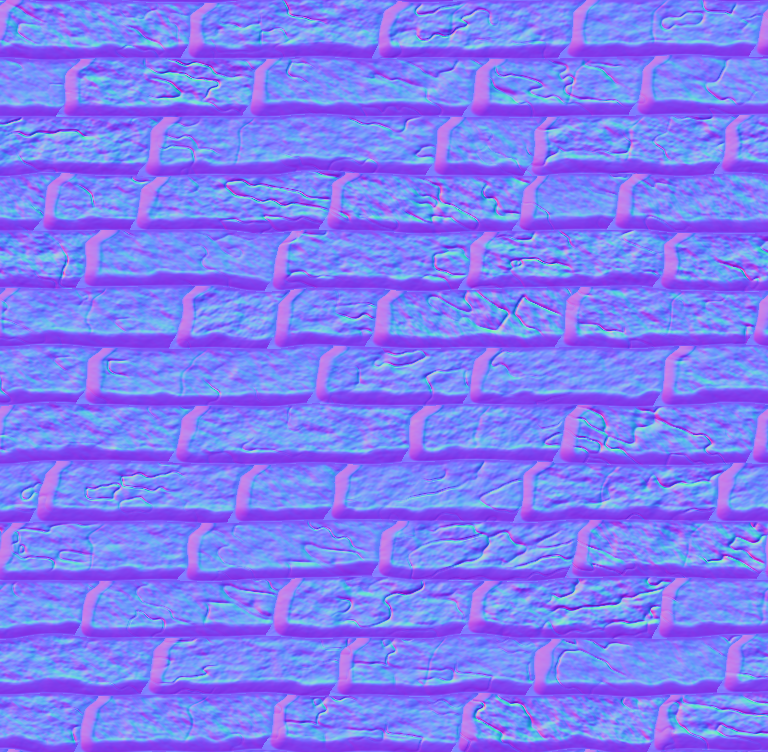
Reproduce this texture map procedurally as a Shadertoy shader.

```glsl
const float WIDTH = 13.26; // canvas width, in brick courses
const float COURSES = 13.0;

// Per course: phase of the joints, index of a slid joint, its slide in brick lengths.
// A negative slide also adds a second joint that cuts off a half brick.
const vec3 BOND[13] = vec3[13](
    vec3(0.00, 0, 0), vec3(0.35, 2, 0.14), vec3(0.79, 1, 0.50), vec3(0.75, 3, -0.50),
    vec3(0.47, 0, 0), vec3(0.98, 0, -0.01), vec3(0.47, 1, 0.22), vec3(0.96, 1, 0.19),
    vec3(0.75, 0, -0.50), vec3(0.01, 0, 0), vec3(0.47, 0, 0), vec3(0.81, 0, 0),
    vec3(0.44, 0, 0));

float hash(vec2 p) {
    vec3 q = fract(p.xyx * 0.1031);
    q += dot(q, q.yzx + 33.33);
    return fract((q.x + q.y) * q.z);
}

float noise(vec2 p) {
    vec2 i = floor(p), f = fract(p);
    f = f * f * f * (f * (f * 6.0 - 15.0) + 10.0);
    return mix(mix(hash(i), hash(i + vec2(1, 0)), f.x),
               mix(hash(i + vec2(0, 1)), hash(i + vec2(1, 1)), f.x), f.y);
}

// Height of the chipped and streaked stone surface
float stoneHeight(vec2 p) {
    float height = 0.0, amplitude = 0.05;
    vec2 q = p * vec2(3.0, 5.5);
    for (int i = 0; i < 4; i++) {
        height += amplitude * noise(q);
        q = mat2(0.96, 0.28, -0.28, 0.96) * q * 1.75 + 17.3;
        amplitude *= 0.6;
    }
    float vein = noise(p * vec2(1.6, 4.5) + 0.5 * noise(p * 5.0));
    float patches = smoothstep(0.35, 0.7, noise(p * 0.9 + 40.0));
    return height - 0.06 * patches * pow(1.0 - abs(2.0 * vein - 1.0), 8.0);
}

vec2 stoneSlope(vec2 p) {
    float e = 0.022;
    return vec2(stoneHeight(p + vec2(e, 0)) - stoneHeight(p - vec2(e, 0)),
                stoneHeight(p + vec2(0, e)) - stoneHeight(p - vec2(0, e))) / (2.0 * e);
}

// Distances to the left and right joint, and a seed for the brick between them
vec3 findBrick(float x, int course) {
    vec3 bond = BOND[course];
    float left = WIDTH, right = WIDTH, seed = 0.0;
    for (int i = 0; i < 5; i++) {
        float joint = bond.x + float(i);
        if (i == 4) {
            if (bond.z >= 0.0) break;
            joint = bond.x + bond.y + 0.5;
        } else if (i == int(bond.y)) {
            joint += bond.z;
        }
        joint += 0.03 * (hash(vec2(i, course)) - 0.5);
        float start = joint * WIDTH / 4.0 - 0.1;
        float d = mod(x - start, WIDTH);
        if (d < left) {
            left = d;
            seed = hash(vec2(i + 7, course + 3));
        }
        right = min(right, mod(start - x, WIDTH));
    }
    return vec3(left, right, seed);
}

void mainImage(out vec4 fragColor, in vec2 fragCoord) {
    vec2 p = fragCoord / iResolution.xy * vec2(WIDTH, COURSES);

    // Uneven courses and leaning upright joints
    float y = p.y + 0.12 * (noise(p * vec2(1.1, 0.6)) - 0.5);
    float rise = fract(y);
    int course = (25 - int(floor(y))) % 13;
    float lean = 0.12 * (rise - 0.4) + 0.2 * smoothstep(0.75, 1.0, rise)
               - 0.12 * smoothstep(0.3, 0.0, rise);
    float x = p.x - lean + 0.08 * (noise(p * 2.5 + 9.0) - 0.5);
    vec3 brick = findBrick(x, course);

    // Rounded bevel along the left and lower side
    vec2 inset = max(0.32 - vec2(brick.x, rise), 0.0);
    float reach = length(inset);
    float d = 0.32 - reach;
    vec2 uphill = inset / max(reach, 0.001);
    d += 0.1 * (noise(p * 3.2 + 5.0) - 0.5) * smoothstep(0.0, 0.15, d);
    float bevel = mix(0.78, 0.45, clamp(d / 0.2, 0.0, 1.0))
                * smoothstep(-0.01, 0.04, d) * smoothstep(0.25, 0.16, d);
    float lip = 0.4 * exp(-pow((d - 0.25) / 0.025, 2.0));
    vec2 slope = uphill * (bevel - lip);

    // Brick face: gentle tilt and rough stone, smoother in the mortar
    float face = smoothstep(0.16, 0.27, d) * smoothstep(1.0, 0.93, rise)
               * smoothstep(0.0, 0.08, brick.y);
    slope += face * vec2(-0.04, -mix(0.24, 0.02, rise));
    slope.x -= 0.25 * smoothstep(0.12, 0.03, brick.y) * smoothstep(0.1, 0.3, rise);
    slope.y += 0.3 * smoothstep(0.92, 0.99, rise) * (1.0 - smoothstep(0.5, 0.0, brick.x));
    float angle = (brick.z - 0.3) * 0.9;
    mat2 turn = mat2(cos(angle), sin(angle), -sin(angle), cos(angle));
    float roughness = mix(0.7, 1.5, fract(brick.z * 7.0));
    vec2 grain = stoneSlope(turn * p + brick.z * 50.0) * turn;
    slope += grain * roughness * mix(0.2, 1.0, face);

    // Upright hairline crack in some bricks
    float crack = (brick.x - 1.2 - brick.z + 0.15 * noise(p * 4.0)) / 0.035;
    slope.x += 0.9 * face * step(0.7, fract(brick.z * 13.0)) * crack * exp(-crack * crack);

    vec3 normal = normalize(vec3(slope.x, -slope.y, 1.0));
    fragColor = vec4(0.5 + 0.5 * normal, 1.0);
}
```
